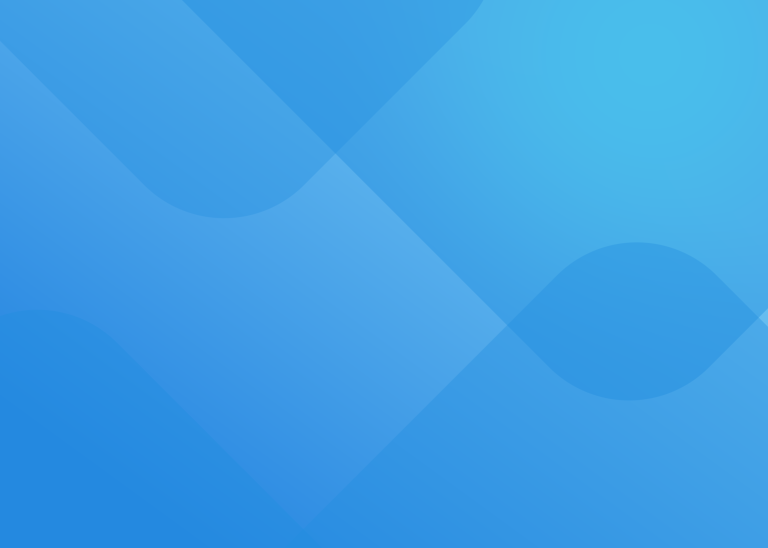
Give the GLSL for this background, as a WebGL 2 fragment shader.

```glsl
#version 300 es
precision highp float;
// Soft blue gradient with translucent rounded diamonds and a cyan glow.

uniform vec2 u_resolution;
out vec4 outColor;

// Signed distance to a square turned by 45 degrees with rounded corners.
float roundedDiamond(vec2 p, float halfSide, float radius) {
    vec2 turned = abs(vec2(p.x + p.y, p.y - p.x) * 0.70710678);
    vec2 d = turned - halfSide + radius;
    return length(max(d, 0.0)) + min(max(d.x, d.y), 0.0) - radius;
}

// Antialiased coverage of a diamond, with an edge about one pixel wide.
float diamondMask(vec2 p, vec2 center, float halfSide) {
    float edge = 0.75 / u_resolution.y;
    return 1.0 - smoothstep(-edge, edge, roundedDiamond(p - center, halfSide, 0.206));
}

void main() {
    // Units of the canvas height, origin at the lower left.
    vec2 p = gl_FragCoord.xy / u_resolution.y;
    vec3 shade = vec3(0.13, 0.555, 0.874);

    // Base gradient, rising toward the upper right.
    float rise = clamp((dot(p, vec2(0.59, 0.81)) - 0.208) / 1.077, 0.0, 1.0);
    vec3 color = mix(vec3(0.149, 0.522, 0.882), vec3(0.435, 0.765, 0.945), rise);

    // Large upper right diamond, lit by a cyan glow.
    float upperRight = diamondMask(p, vec2(1.148, 1.345), 0.821);
    float glow = 1.0 - smoothstep(0.0, 0.602, distance(p, vec2(1.186, 0.90)));
    vec3 lit = mix(mix(color, shade, 0.45), vec3(0.285, 0.745, 0.922), glow);
    color = mix(color, lit, upperRight);

    // Darkening diamonds: upper left, lower right, lower left.
    color = mix(color, shade, 0.35 * diamondMask(p, vec2(0.409, 1.102), 0.414));
    color = mix(color, shade, 0.39 * diamondMask(p, vec2(1.162, -0.518), 0.821));
    color = mix(color, shade, 0.45 * diamondMask(p, vec2(0.068, -0.641), 0.821));

    outColor = vec4(color, 1.0);
}
```
